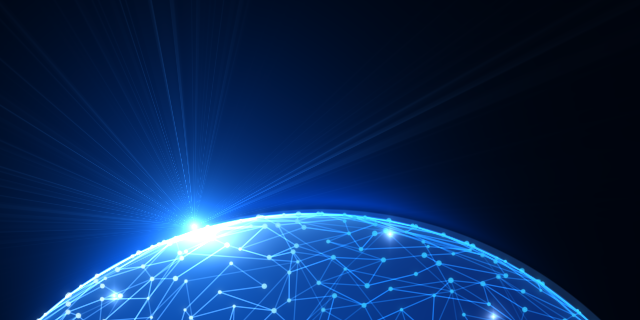
A Shadertoy shader for this background:

```glsl
// A glowing blue globe wrapped in a network, with a rayed sunrise on its rim.

const vec2 GLOBE_CENTER = vec2(0.98, -0.94);
const float GLOBE_RADIUS = 1.273;
const vec2 SUN = vec2(0.607, 0.292);
const float HALF_PI = 1.5708;

float hash(vec2 p) {
    return fract(sin(dot(p, vec2(127.1, 311.7))) * 43758.5453);
}

float noise(float x, float seed) {
    float i = floor(x);
    float f = fract(x);
    return mix(hash(vec2(i, seed)), hash(vec2(i + 1.0, seed)), f * f * (3.0 - 2.0 * f));
}

// Bell curve around a middle value
float bell(float x, float middle, float width) {
    float t = (x - middle) / width;
    return exp(-t * t);
}

float segmentDistance(vec2 p, vec2 a, vec2 b) {
    vec2 ab = b - a;
    float t = clamp(dot(p - a, ab) / max(dot(ab, ab), 1e-6), 0.0, 1.0);
    return length(p - a - ab * t);
}

// Jittered node on the sphere, projected to the canvas
vec2 nodePosition(vec2 cell, float size) {
    vec2 jitter = vec2(hash(cell), hash(cell + 17.0));
    vec2 polar = (cell + 0.1 + 0.8 * jitter) * size;
    float r = GLOBE_RADIUS * sin(min(polar.y, HALF_PI));
    return GLOBE_CENTER + r * vec2(sin(polar.x), cos(polar.x));
}

// Link strength in x, node strength in y
vec2 network(vec2 p, float size, float density, float pixel) {
    vec2 d = (p - GLOBE_CENTER) / GLOBE_RADIUS;
    vec2 polar = vec2(atan(d.x, d.y), asin(min(length(d), 1.0)));
    vec2 home = floor(polar / size);
    vec2 result = vec2(0.0);
    for (int k = 0; k < 9; k++) {
        vec2 cell = home + vec2(k % 3 - 1, k / 3 - 1);
        vec2 a = nodePosition(cell, size);
        float radius = mix(0.004, 0.0085, hash(cell + 5.0));
        float dist = length(p - a);
        float dotShape = smoothstep(radius + pixel, radius - pixel, dist);
        result.y = max(result.y, dotShape + 0.25 * exp(-dist / 0.008));
        for (int n = 0; n < 4; n++) {
            vec2 stride = n == 0 ? vec2(1.0, 0.0) : vec2(n - 2, 1.0);
            float chance = hash(cell + 31.0 * float(n + 1));
            float line = segmentDistance(p, a, nodePosition(cell + stride, size));
            float shape = smoothstep(0.001 + pixel, 0.0, line);
            result.x += shape * step(chance, density) * (0.35 + 0.65 * chance / density);
        }
    }
    return result;
}

// Thin streaks fanned around the sun
float sunRays(vec2 q) {
    float angle = atan(q.x, q.y);
    float fine = pow(noise(angle * 85.0, 3.0), 5.0);
    float broad = noise(angle * 14.0, 8.0);
    float fan = bell(angle, -0.1, 0.28) + bell(angle, -1.1, 0.5) + 1.2 * bell(angle, 1.06, 0.16)
        + 0.35 * bell(angle, 1.4, 0.2);
    return (fine * (0.4 + broad) + 0.2 * broad) * fan * exp(-length(q) * 2.1);
}

vec3 skyColor(vec2 p, float height) {
    vec2 q = p - SUN;
    float d = length(q);
    vec3 color = vec3(0.0, 0.015, 0.05) + vec3(0.0, 0.14, 0.38) * exp(-2.6 * d * d);
    color += vec3(0.12, 0.27, 0.42) * sunRays(q);
    // Atmosphere above the rim, brightest past its outer shell
    float shell = smoothstep(0.015, 0.045, height);
    float air = exp(-max(height - 0.03, 0.0) / 0.07) * mix(0.45, 1.0, shell);
    color += vec3(0.0, 0.15, 0.5) * air * bell(p.x, 1.1, 0.4);
    color += vec3(0.02, 0.2, 0.5) * exp(-max(height, 0.0) / 0.09) * bell(p.x, 0.42, 0.3);
    return color;
}

vec3 globeColor(vec2 p, float depth) {
    vec3 color = mix(vec3(0.03, 0.27, 0.64), vec3(0.03, 0.17, 0.46), smoothstep(0.6, 1.6, p.x));
    color += vec3(0.12, 0.2, 0.24) * bell(p.x, 0.85, 0.4) * exp(-depth / 0.12);
    color += vec3(0.5, 0.5, 0.4) * bell(p.x, 0.64, 0.3) * exp(-depth / 0.05);
    return color + vec3(0.08, 0.18, 0.2) * exp(-depth / 0.025);
}

float glint(vec2 p, vec2 at) {
    vec2 q = abs(p - at);
    return exp(-length(q) / 0.014) + 0.3 * exp(-(q.x + q.y) / 0.02 - 60.0 * min(q.x, q.y));
}

void mainImage(out vec4 fragColor, in vec2 fragCoord) {
    float pixel = 1.0 / iResolution.y;
    vec2 p = fragCoord * pixel;
    float height = length(p - GLOBE_CENTER) - GLOBE_RADIUS;
    float inside = smoothstep(pixel, -pixel, height);
    float sunlit = 1.0 - smoothstep(0.65, 1.15, p.x);

    // Sky, translucent shell and globe
    vec3 color = skyColor(p, height);
    float shellHeight = length(p - GLOBE_CENTER - vec2(0.02, 0.0)) - GLOBE_RADIUS - 0.013;
    color += vec3(0.06, 0.13, 0.22) * smoothstep(pixel, -pixel, shellHeight) * smoothstep(0.4, 0.9, p.x);
    color = mix(color, globeColor(p, max(-height, 0.0)), inside);

    // Network and rim line
    vec3 linkColor = mix(vec3(0.12, 0.5, 0.8), vec3(0.6, 0.8, 0.9), sunlit);
    vec3 nodeColor = mix(vec3(0.2, 0.75, 1.0), vec3(0.8, 0.96, 1.0), sunlit);
    if (height < 0.03) {
        vec2 mesh = network(p, 0.105, 0.5, pixel) + vec2(0.6, 0.8) * network(p, 0.23, 0.8, pixel);
        color += linkColor * min(mesh.x, 1.5) * 0.55 * inside;
        color = mix(color, nodeColor, min(mesh.y, 1.0) * 0.9);
    }
    color += linkColor * smoothstep(0.002 + pixel, 0.0, abs(height)) * mix(0.35, 0.8, sunlit);

    // Sun bloom and bright sparks
    float d = length(p - SUN);
    color += vec3(0.28, 0.6, 0.85) * exp(-d / 0.1) + vec3(0.8) * exp(-d / 0.018);
    color += vec3(0.45, 0.42, 0.35) * bell(length((p - vec2(0.66, 0.245)) * vec2(0.45, 1.0)), 0.0, 0.055);
    color += vec3(0.8, 0.9, 1.0) * (glint(p, vec2(1.219, 0.268)) + glint(p, vec2(1.542, 0.01)) + glint(p, vec2(0.357, 0.075)));
    fragColor = vec4(clamp(color, 0.0, 1.0), 1.0);
}
```
